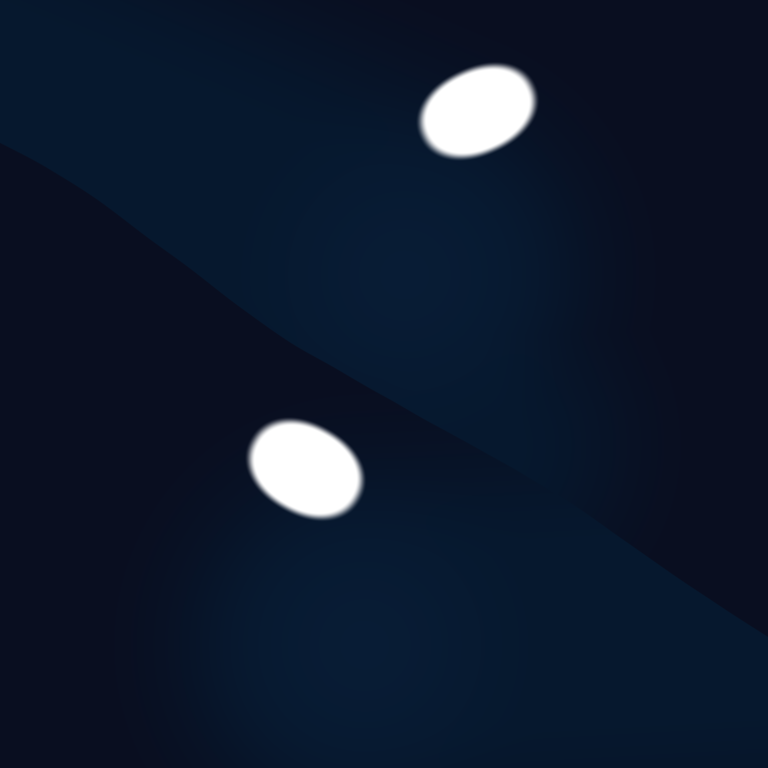
This background is drawn by a Shadertoy shader. Its source:

```glsl
// Two softly lit navy panels split by a rough diagonal ridge, with two white ovals.

const vec3 NIGHT = vec3(0.035, 0.055, 0.125);
const vec3 NAVY  = vec3(0.022, 0.094, 0.180);
const vec3 CORE  = vec3(0.032, 0.110, 0.207);
const vec3 WHITE = vec3(1.0);

const vec2 UPPER_GLOW = vec2(0.527, 0.642);
const vec2 UPPER_FAR  = vec2(-0.20, 0.95);
const vec2 UPPER_TAIL = vec2(0.62, 0.42);
const vec2 LOWER_GLOW = vec2(0.475, 0.160);
const vec2 LOWER_FAR  = vec2(1.20, 0.20);
const float GLOW_INNER = 0.10;
const float GLOW_OUTER = 0.36;
const float CORE_RADIUS = 0.26;

const float RIDGE_START = 0.807;
const float RIDGE_SLOPE = -0.633;
const float RIDGE_WAVE = 0.016;
const float RIDGE_GRAIN = 0.003;
const vec2 WEDGE_TIP = vec2(0.918, 0.236);
const float WEDGE_SLOPE = 0.43;

const vec2 OVAL_A = vec2(0.622, 0.855);
const vec2 OVAL_A_RADII = vec2(0.0763, 0.0534);
const float OVAL_A_TILT = 0.43;
const vec2 OVAL_B = vec2(0.398, 0.389);
const vec2 OVAL_B_RADII = vec2(0.0759, 0.0559);
const float OVAL_B_TILT = -0.51;
const float OVAL_POWER = 2.15;
const float OVAL_SOFTNESS = 0.0055;

float hash(float n) {
    return fract(sin(n * 127.1) * 43758.5453);
}

float noise(float x) {
    float cell = floor(x);
    return mix(hash(cell), hash(cell + 1.0), smoothstep(0.0, 1.0, fract(x)));
}

float segmentDistance(vec2 p, vec2 a, vec2 b) {
    vec2 ab = b - a;
    return length(p - a - ab * clamp(dot(p - a, ab) / dot(ab, ab), 0.0, 1.0));
}

// Height of the dividing ridge at x
float ridge(float x) {
    float wave = RIDGE_WAVE * (1.0 - 0.7 * x) * cos(10.0 * (x - 0.09));
    return RIDGE_START + RIDGE_SLOPE * x + wave
         + RIDGE_GRAIN * (2.0 * noise(x * 16.0) - 1.0);
}

// Wide glow by distance to its axis, brighter round its centre
vec3 glowColor(float axisDistance, float centreDistance) {
    float wide = 1.0 - smoothstep(GLOW_INNER, GLOW_OUTER, axisDistance);
    float core = 1.0 - smoothstep(0.0, CORE_RADIUS, centreDistance);
    return mix(mix(NIGHT, NAVY, wide), CORE, core);
}

// Coverage of a tilted, slightly squared oval
float oval(vec2 p, vec2 centre, vec2 radii, float tilt) {
    float c = cos(tilt), s = sin(tilt);
    vec2 d = p - centre;
    vec2 q = abs(vec2(c * d.x + s * d.y, c * d.y - s * d.x)) / radii;
    float level = pow(pow(q.x, OVAL_POWER) + pow(q.y, OVAL_POWER), 1.0 / OVAL_POWER);
    float edge = (level - 1.0) * min(radii.x, radii.y);
    return 1.0 - smoothstep(-OVAL_SOFTNESS, OVAL_SOFTNESS, edge);
}

void mainImage(out vec4 fragColor, in vec2 fragCoord) {
    vec2 p = fragCoord / iResolution.xy;
    float pixel = 1.0 / iResolution.y;

    // Upper panel, with a faint dark wedge at the right
    float tail = segmentDistance(p, UPPER_GLOW, UPPER_TAIL) + 0.06;
    float axis = min(segmentDistance(p, UPPER_GLOW, UPPER_FAR), tail);
    vec3 upper = glowColor(axis, length(p - UPPER_GLOW));
    float wedgeLine = WEDGE_TIP.y + WEDGE_SLOPE * (p.x - WEDGE_TIP.x);
    float wedge = (1.0 - smoothstep(-pixel, pixel, p.y - wedgeLine))
                * step(WEDGE_TIP.x, p.x);
    upper = mix(upper, NIGHT, wedge);

    // Lower panel
    vec3 lower = glowColor(segmentDistance(p, LOWER_GLOW, LOWER_FAR),
                           length(p - LOWER_GLOW));

    vec3 color = mix(lower, upper, smoothstep(-pixel, pixel, p.y - ridge(p.x)));

    // White ovals
    color = mix(color, WHITE, oval(p, OVAL_A, OVAL_A_RADII, OVAL_A_TILT));
    color = mix(color, WHITE, oval(p, OVAL_B, OVAL_B_RADII, OVAL_B_TILT));

    fragColor = vec4(color, 1.0);
}
```
